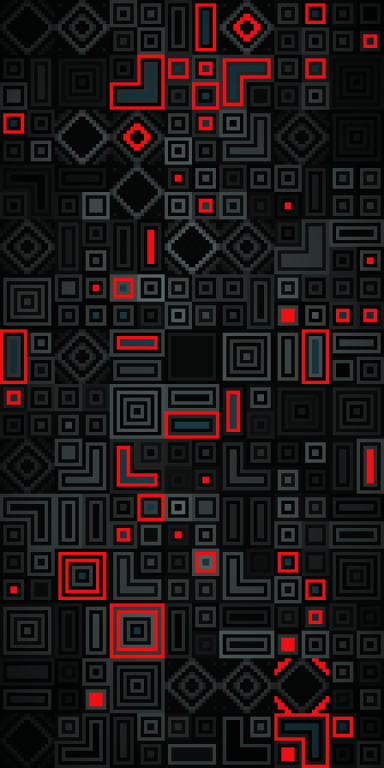
This pattern is drawn by a WebGL 1 fragment shader. Its source:

```glsl
precision highp float;
// A mosaic of square tiles: nested frames, bars, L shapes and stepped diamonds.
// Each shape turns its depth from the edge into whole levels, which alternate
// between dark and slate; a few levels glow red and ignore the vignette.
uniform vec2 u_resolution;

#define COLUMNS 7.0        // tiles across the canvas
#define UNITS 16.0         // levels and steps are one unit wide
#define RED_CHANCE 0.23    // shapes holding a red level
#define LIT_EDGE 0.46      // shapes whose outermost level is slate
#define SOLID_CHANCE 0.16  // shapes with a filled core
#define VIGNETTE 1.65
#define SOFTNESS 1.25      // width of the smoothing filter
#define SLATE vec3(0.88, 1.0, 0.99)
#define RED vec3(0.93, 0.055, 0.065)
#define TEAL vec3(0.09, 0.21, 0.25)

float hash(vec2 p) {
  vec3 q = fract(p.xyx * 0.1031);
  q += dot(q, q.yzx + 33.33);
  return fract((q.x + q.y) * q.z);
}

// Independent random value of a shape for each salt
float pick(vec2 key, float salt) {
  return hash(key + salt * vec2(7.31, 3.77));
}

// Distance from a point inside a box to its nearest side
float boxDepth(vec2 p, vec2 size) {
  vec2 d = min(p, size - p);
  return min(d.x, d.y);
}

// Colour of a nested level; alpha tells how much it glows
vec4 levelColour(float depth, float lastLevel, vec2 key) {
  float level = clamp(floor(depth), 0.0, lastLevel);
  bool isCore = level == lastLevel;
  if (pick(key, 1.0) < SOLID_CHANCE) level = min(level, 2.0);

  bool hasRed = pick(key, 2.0) < RED_CHANCE;
  float redLevel = floor(0.6 + 3.0 * pick(key, 3.0));
  bool echo = lastLevel > 3.0 && pick(key, 4.0) < 0.5 && level == redLevel + 2.0;
  if (hasRed && (level == redLevel || echo)) return vec4(RED, 1.0);
  if (hasRed && isCore) return vec4(TEAL, 0.3);

  float parity = step(LIT_EDGE, pick(key, 5.0));
  float vary = pick(key, 6.0 + level);
  float shade = mix(0.07, 0.33, pick(key, 15.0)) * (0.8 + 0.4 * vary);
  if (mod(level + parity, 2.0) > 0.5) shade = mix(0.008, 0.06, vary * vary);
  return vec4(SLATE * shade, 0.0);
}

// Stepped diamond with bands two steps wide and dots in the corners
vec4 diamond(vec2 p, vec2 key) {
  vec2 a = floor(abs(p - 0.5 * UNITS));
  float steps = a.x + a.y;
  float band = floor(steps / 2.0);
  bool dot = a.x == 6.0 && a.y == 6.0;

  float redKind = pick(key, 21.0);
  bool red = (redKind < 0.07 && band == 1.0)
          || (redKind > 0.95 && band == 5.0)
          || (redKind > 0.85 && dot);
  if (red) return vec4(RED, 1.0);

  float base = mix(0.16, 0.36, pick(key, 22.0));
  float shade = 0.025;
  if (band == 3.0) shade = base;
  if (band == 1.0 && pick(key, 23.0) < 0.65) shade = 0.9 * base;
  if (band == 5.0 && pick(key, 24.0) < 0.5) shade = 0.45 * base;
  if (dot) shade = 0.3 * base;
  return vec4(SLATE * shade * (1.0 - 0.3 * mod(steps, 2.0)), 0.0);
}

vec4 tileColour(vec2 grid) {
  vec2 id = floor(grid);
  vec2 p = fract(grid) * UNITS;
  float cell = 0.5 * UNITS;
  float kind = pick(id, 31.0);
  vec2 flip = step(0.5, vec2(pick(id, 32.0), pick(id, 33.0)));

  if (kind < 0.15) return diamond(p, id);
  if (kind < 0.29) return levelColour(boxDepth(p, vec2(UNITS)), 7.0, id);

  if (kind < 0.43) {
    // L shape; its notch is left for a small square
    vec2 notch = cell - mix(p, UNITS - p, flip);
    float inner = max(notch.x, notch.y);
    if (inner > 0.0)
      return levelColour(min(boxDepth(p, vec2(UNITS)), inner), 3.0, id);
  } else if (kind < 0.66) {
    // One or two bars, upright or lying
    vec2 v = mix(p, p.yx, flip.x);
    float side = floor(v.x / cell);
    if (side == flip.y || pick(id, 34.0) < 0.4) {
      float depth = boxDepth(vec2(mod(v.x, cell), v.y), vec2(cell, UNITS));
      return levelColour(depth, 3.0, id + vec2(100.0 * side, 50.0));
    }
  }
  vec2 key = 2.0 * id + floor(p / cell) + 200.0;
  return levelColour(boxDepth(mod(p, cell), vec2(cell)), 3.0, key);
}

void main() {
  vec2 fromCentre = gl_FragCoord.xy / u_resolution - 0.5;
  float light = max(1.07 - VIGNETTE * dot(fromCentre, fromCentre), 0.0);

  // Average a small grid of samples to smooth the edges
  vec3 sum = vec3(0.0);
  for (int i = 0; i < 9; i++) {
    float n = float(i);
    vec2 offset = (vec2(mod(n, 3.0), floor(n / 3.0)) - 1.0) * SOFTNESS / 3.0;
    vec4 c = tileColour((gl_FragCoord.xy + offset) / u_resolution.x * COLUMNS);
    sum += c.rgb * mix(light, 1.0, c.a);
  }
  gl_FragColor = vec4(sum / 9.0 + vec3(0.004, 0.006, 0.006), 1.0);
}
```
